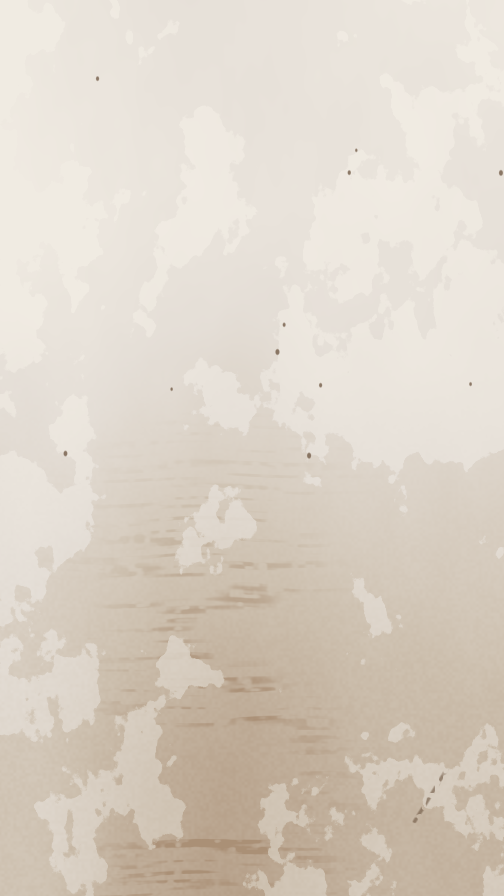
Write a Shadertoy shader that draws this texture.

```glsl
// Weathered plaster wall: a cream-to-brown wash with ragged pale flakes,
// fine horizontal brush scratches down the middle and a few dark specks.
// Layers of value noise set one "tone", which a four-colour ramp then tints.

#define CREAM vec3(0.942, 0.921, 0.887)
#define GREY  vec3(0.895, 0.870, 0.840)
#define TAN   vec3(0.800, 0.748, 0.680)
#define BROWN vec3(0.690, 0.595, 0.500)
#define SPECK vec3(0.450, 0.360, 0.280)
#define FLAKE_SCALE 7.0
#define FLAKE_EDGE 0.014
#define SCRATCH_ROWS 125.0
#define SCRATCH_DEPTH 0.34
#define GRAIN 0.07
#define SPECK_COUNT 11

float hash(vec2 cell) {
    uvec2 q = uvec2(ivec2(cell) + 4096) * uvec2(1597334673u, 3812015801u);
    uint n = (q.x ^ q.y) * 1597334673u;
    n = (n ^ (n >> 15)) * 2246822519u;
    return float((n ^ (n >> 13)) >> 8) / 16777216.0;
}

float noise(vec2 p) {
    vec2 i = floor(p), f = fract(p);
    f = f * f * (3.0 - 2.0 * f);
    vec2 e = vec2(1.0, 0.0);
    return mix(mix(hash(i), hash(i + e.xy), f.x),
               mix(hash(i + e.yx), hash(i + e.xx), f.x), f.y);
}

float fbm(vec2 p) {
    float sum = 0.0, amp = 0.5, total = 0.0;
    for (int i = 0; i < 5; i++) {
        sum += amp * noise(p);
        total += amp;
        amp *= 0.58;
        p = mat2(1.6, 1.2, -1.2, 1.6) * p + 17.3;
    }
    return sum / total;
}

// Soft round bump of the given centre and radii
float bump(vec2 p, vec2 centre, vec2 radii) {
    vec2 d = (p - centre) / radii;
    return exp(-dot(d, d));
}

float segmentDistance(vec2 p, vec2 a, vec2 b) {
    vec2 ab = b - a;
    return length(p - a - ab * clamp(dot(p - a, ab) / dot(ab, ab), 0.0, 1.0));
}

// Stained wall before flaking: darker downwards and along the middle
float wallTone(vec2 p, float height) {
    float low = smoothstep(0.8, 0.0, height);
    float middle = exp(-pow((p.x - 0.47) / 0.2, 2.0));
    float leftEdge = smoothstep(0.32, 0.05, p.x);
    float tone = 0.10 + 0.62 * low;
    tone += middle * (0.04 + 0.14 * low);
    tone -= leftEdge * (0.04 + 0.13 * low);
    return tone + 0.16 * (fbm(p * vec2(4.0, 2.2) + 31.0) - 0.5);
}

// Coverage of pale flakes: dense at the sides, chained by thin veins
float flakes(vec2 p, float height) {
    float density = -0.15;
    density += 0.10 * smoothstep(0.30, 0.05, p.x) * smoothstep(0.12, 0.35, height);
    density += 0.07 * smoothstep(0.52, 0.72, p.x);
    density += 0.17 * bump(vec2(p.x, height), vec2(0.82, 0.61), vec2(0.27, 0.12));
    density += 0.08 * bump(vec2(p.x, height), vec2(1.0, 0.8), vec2(0.16, 0.16));
    density += 0.17 * bump(p, vec2(0.44, 0.75), vec2(0.09, 0.05));
    density += 0.15 * bump(p, vec2(0.46, 0.44), vec2(0.13, 0.04));
    density += 0.11 * bump(p, vec2(0.48, 0.14), vec2(0.15, 0.05));
    float vein = abs(fbm(p * vec2(4.5, 2.6) + 5.0) - 0.5);
    density += 0.09 * smoothstep(0.07, 0.0, vein);
    float field = fbm(p * vec2(1.0, 0.75) * FLAKE_SCALE + 2.0);
    field += 0.20 * (fbm(p * 34.0 + 70.0) - 0.5);
    return smoothstep(-FLAKE_EDGE, FLAKE_EDGE, field - 0.5 + density);
}

// Thin broken horizontal lines, strongest low in the middle
float scratches(vec2 p, float height) {
    float y = (p.y + 0.012 * noise(p * vec2(5.0, 3.0))) * SCRATCH_ROWS;
    float line = smoothstep(0.52, 0.86, noise(vec2(p.x * 8.0, y)));
    line *= smoothstep(0.15, 0.65, noise(vec2(p.x * 65.0, y + 40.0)));
    float area = exp(-pow((p.x - 0.43) / 0.2, 2.0)) * smoothstep(0.62, 0.25, height);
    return line * area * smoothstep(0.25, 0.6, noise(p * vec2(4.0, 13.0) + 9.0));
}

// Scattered dots and one dotted diagonal nick
float specks(vec2 p) {
    float mark = 0.0;
    for (int i = 0; i < SPECK_COUNT; i++) {
        float id = float(i);
        vec2 centre = vec2(hash(vec2(id, 3.0)), 0.8 + 0.95 * hash(vec2(id, 8.0)));
        float radius = 0.0015 + 0.002 * hash(vec2(id, 12.0));
        float d = length((p - centre) * vec2(1.0, 0.7));
        mark = max(mark, 0.8 * smoothstep(radius + 0.002, radius - 0.001, d));
    }
    float nick = segmentDistance(p, vec2(0.822, 0.147), vec2(0.89, 0.257));
    float dots = smoothstep(0.35, 0.65, noise(p * 120.0));
    return max(mark, 0.65 * dots * smoothstep(0.006, 0.001, nick));
}

vec3 ramp(float tone) {
    vec3 colour = mix(CREAM, GREY, clamp(tone / 0.19, 0.0, 1.0));
    colour = mix(colour, TAN, clamp((tone - 0.19) / 0.39, 0.0, 1.0));
    return mix(colour, BROWN, clamp((tone - 0.58) / 0.42, 0.0, 1.2));
}

void mainImage(out vec4 fragColor, in vec2 fragCoord) {
    vec2 p = fragCoord / iResolution.x;
    float height = fragCoord.y / iResolution.y;
    float tone = wallTone(p, height);
    float flake = flakes(p, height);
    tone += GRAIN * (noise(p * 170.0) - 0.5) * smoothstep(0.7, 0.1, height);
    tone += SCRATCH_DEPTH * scratches(p, height) * (1.0 - 0.8 * flake);
    tone = mix(tone, tone * 0.72 - 0.07, flake);
    fragColor = vec4(mix(ramp(tone), SPECK, specks(p)), 1.0);
}
```
